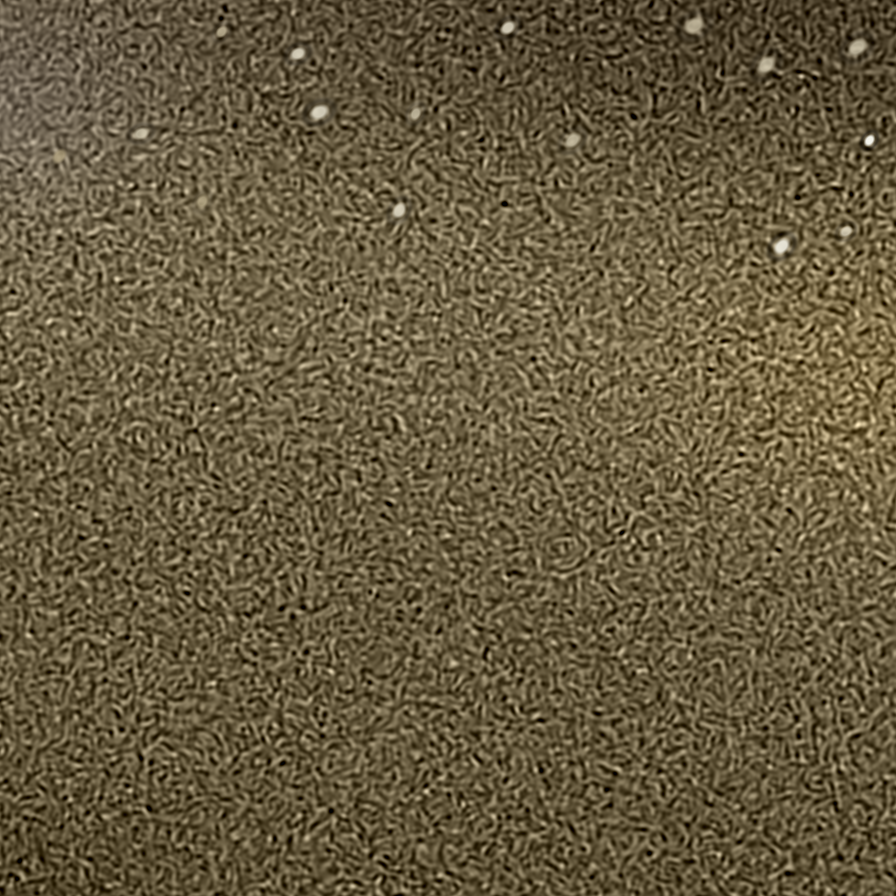
Reproduce this texture procedurally as a WebGL 2 fragment shader.

```glsl
#version 300 es
precision highp float;
// Fine olive-brown grain under soft uneven light, with pale flecks near the top.

uniform vec2 u_resolution;
out vec4 fragColor;

const float TAU = 6.2831853;
const vec3 BASE_OLIVE = vec3(0.405, 0.357, 0.248);
const vec3 TONE_AXIS = vec3(1.0, 0.98, 0.93);
const vec3 FLECK_TAN = vec3(0.74, 0.67, 0.50);
const vec3 FLECK_WHITE = vec3(0.96, 0.96, 0.93);

vec3 hash3(vec3 p) {
    p = fract(p * vec3(0.1031, 0.1030, 0.0973));
    p += dot(p, p.yxz + 33.33);
    return fract((p.xxy + p.yxx) * p.zyx);
}

vec2 direction(float angle) {
    return vec2(cos(angle), sin(angle));
}

// Soft round falloff around a centre.
float glow(vec2 uv, vec2 centre, vec2 size) {
    vec2 d = (uv - centre) / size;
    return exp(-dot(d, d));
}

// Cellular noise of short, randomly turned sine ripples; deviation near 1.
float rippleNoise(vec2 p, float frequency) {
    vec2 cell = floor(p);
    float sum = 0.0;
    for (int y = -1; y <= 1; y++) {
        for (int x = -1; x <= 1; x++) {
            for (int k = 0; k < 2; k++) {
                vec2 id = cell + vec2(x, y);
                vec3 place = hash3(vec3(id, float(k) + 3.0));
                vec3 wave = hash3(vec3(id, float(k) + 17.0));
                vec2 d = p - id - place.xy;
                float window = max(0.0, 1.0 - dot(d, d));
                float pitch = frequency * mix(0.75, 1.3, wave.y);
                float ripple = cos(TAU * (pitch * dot(d, direction(TAU * place.z)) + wave.x));
                sum += window * window * ripple;
            }
        }
    }
    return sum * 1.26;
}

// Broad light: a sloping bright band, dim top right and dim bottom.
float broadTone(vec2 uv) {
    float band = (uv.y - 0.72 + 0.16 * uv.x) / 0.22;
    float tone = 0.06 * exp(-band * band) - 0.015;
    tone -= 0.10 * smoothstep(0.72, 1.0, uv.y) * smoothstep(-0.2, 0.9, uv.x);
    tone -= 0.03 * (1.0 - smoothstep(0.0, 0.25, uv.y));
    tone -= 0.05 * glow(uv, vec2(0.0), vec2(0.18, 0.12));
    return tone;
}

// One tilted fleck per chosen cell: x = body, y = dark rim, z = brightness.
vec3 flecks(vec2 uv, float cells) {
    vec2 p = uv * cells;
    vec2 id = floor(p);
    vec3 place = hash3(vec3(id, 41.0));
    vec3 look = hash3(vec3(id, 59.0));
    vec2 centre = id + mix(vec2(0.22), vec2(0.78), place.xy);
    float chance = 0.75 * smoothstep(0.62, 0.88, centre.y / cells);
    float present = step(place.z, chance);

    vec2 axis = direction(mix(0.3, 1.1, look.x));
    vec2 d = p - centre;
    vec2 local = vec2(dot(d, axis), dot(d, vec2(-axis.y, axis.x)));
    float radius = mix(0.055, 0.10, look.y);
    float r = length(local / vec2(1.2, 0.85)) / radius;

    float body = 1.0 - smoothstep(0.55, 1.25, r);
    float rim = exp(-pow((r - 1.6) / 0.4, 2.0));
    float brightness = clamp(0.25 + 0.5 * look.z + 0.4 * (uv.x - 0.4), 0.0, 1.0);
    return vec3(body * present, rim * present, brightness);
}

void main() {
    vec2 uv = gl_FragCoord.xy / u_resolution;

    // Light and tint
    float haze = glow(uv, vec2(0.0, 0.87), vec2(0.17, 0.13));
    float warmth = glow(uv, vec2(1.02, 0.58), vec2(0.30, 0.16));
    float shade = smoothstep(0.75, 1.0, uv.y);
    vec3 color = BASE_OLIVE + TONE_AXIS * broadTone(uv);
    color += haze * vec3(0.03, 0.035, 0.07);
    color += warmth * vec3(0.06, 0.04, 0.0);
    color += shade * vec3(0.0, 0.0, 0.02);

    // Grain, gently varied in strength across the surface
    float grain = rippleNoise(uv * 92.0, 0.84);
    float patches = sin(uv.x * 23.0 + 2.0 * sin(uv.y * 17.0)) * sin(uv.y * 27.0 + uv.x * 9.0);
    float strength = 0.112 + 0.012 * patches - 0.025 * haze + 0.02 * warmth - 0.015 * shade;
    color += TONE_AXIS * grain * strength;

    // Flecks
    vec3 fleck = flecks(uv, 10.0);
    color *= 1.0 - 0.4 * fleck.y * fleck.z;
    vec3 fleckColor = mix(FLECK_TAN, FLECK_WHITE, fleck.z);
    color = mix(color, fleckColor, fleck.x * mix(0.6, 1.0, fleck.z));

    fragColor = vec4(clamp(color, 0.0, 1.0), 1.0);
}
```
